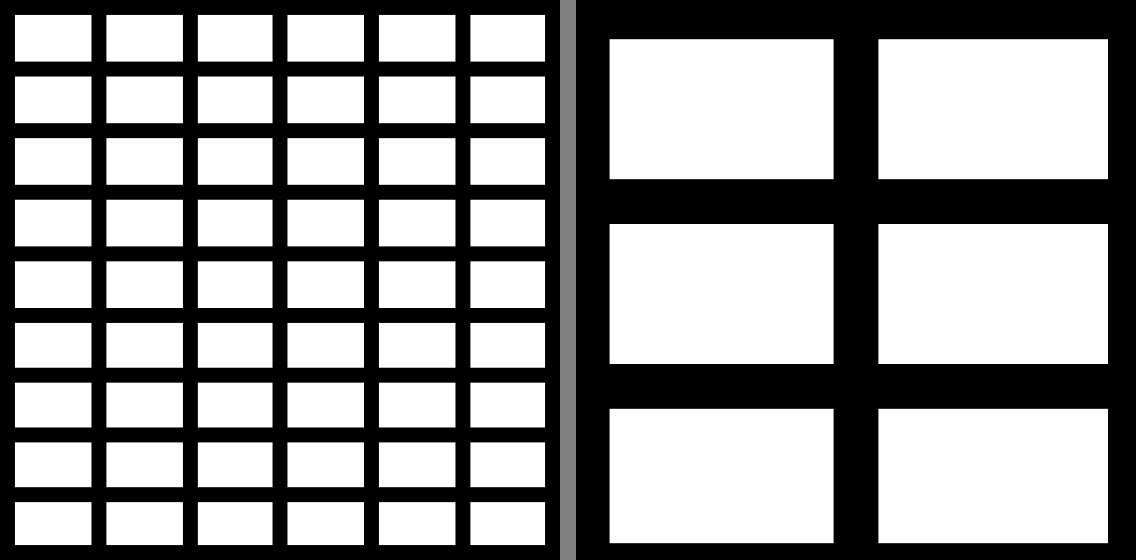
Left: the whole. Right: its middle third, enlarged.
A Shadertoy shader for this pattern:

```glsl
#define UNITS 300.0        // layout units across the canvas
#define BAR_WIDTH 8.0
#define COLUMNS 6
#define ROWS 9
#define ROW_PITCH 33.0
#define FULL_ROWS 5.0      // rows before the pitch tightens
#define BAR_COLOR vec3(0.0)
#define PANE_COLOR vec3(1.0)

// Left edge of a vertical bar, snapped to whole layout units
float columnStart(float i) {
    return ceil(i * (UNITS - BAR_WIDTH) / float(COLUMNS) - 0.01);
}

// Top edge of a horizontal bar; lower rows are slightly shorter
float rowStart(float i) {
    float lastRow = float(ROWS) - 1.0;
    return ROW_PITCH * i - max(i - FULL_ROWS, 0.0) - max(i - lastRow, 0.0);
}

// Smoothed coverage of one bar along its axis
float barCoverage(float position, float start, float pixel) {
    float halfWidth = 0.5 * BAR_WIDTH;
    float inside = halfWidth - abs(position - start - halfWidth);
    return clamp(0.5 + inside / pixel, 0.0, 1.0);
}

void mainImage(out vec4 fragColor, in vec2 fragCoord) {
    // Layout coordinates measured from the top left
    vec2 pixel = UNITS / iResolution.xy;
    vec2 p = fragCoord * pixel;
    p.y = UNITS - p.y;

    // Vertical and horizontal bars
    float vertical = 0.0;
    for (int i = 0; i <= COLUMNS; i++)
        vertical = max(vertical, barCoverage(p.x, columnStart(float(i)), pixel.x));

    float horizontal = 0.0;
    for (int i = 0; i <= ROWS; i++)
        horizontal = max(horizontal, barCoverage(p.y, rowStart(float(i)), pixel.y));

    // Panes show where neither set of bars covers
    float pane = (1.0 - vertical) * (1.0 - horizontal);
    fragColor = vec4(mix(BAR_COLOR, PANE_COLOR, pane), 1.0);
}
```
